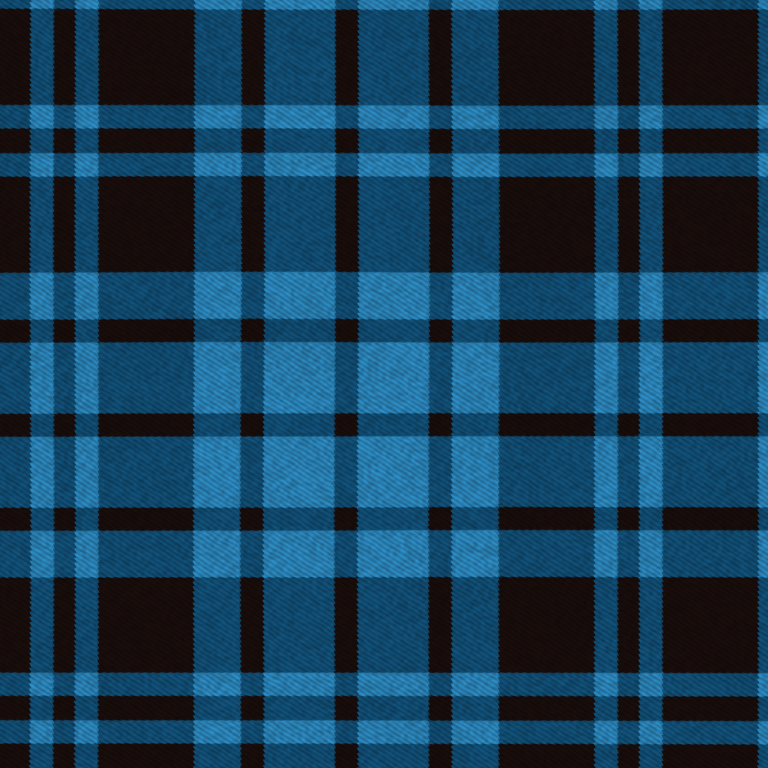
Reproduce this pattern procedurally as a WebGL 2 fragment shader.

```glsl
#version 300 es
precision highp float;
// Blue and black tartan: one mirrored stripe sequence runs across and down,
// and the number of blue stripes crossing at a point picks its colour.
// A fine diagonal twill frays the stripe edges and shades the cloth.

#define PERIOD vec2(0.735, 0.739)   // size of one full sett
#define CENTRE vec2(0.4512, 0.4473) // mirror centre of the sett
#define EDGE_SOFTNESS 0.0013
#define FRAY 0.0011                 // stripe edge shift caused by the twill
#define WANDER 0.0022               // slow bending of the stripes
#define TWILL_FREQ vec2(95.0, 150.0)
#define TWILL_DEPTH 0.10
#define THREAD_FREQ vec2(210.0, 230.0)
#define THREAD_DEPTH 0.20

uniform vec2 u_resolution;
out vec4 fragColor;

const vec3 BLACK = vec3(0.086, 0.047, 0.040);
const vec3 DEEP_BLUE = vec3(0.058, 0.278, 0.418);
const vec3 BRIGHT_BLUE = vec3(0.152, 0.476, 0.665);

float hash(vec2 p) {
    vec3 q = fract(p.xyx * 0.1031);
    q += dot(q, q.yzx + 33.33);
    return fract((q.x + q.y) * q.z);
}

float valueNoise(vec2 p) {
    vec2 cell = floor(p);
    vec2 f = fract(p);
    f = f * f * (3.0 - 2.0 * f);
    float low = mix(hash(cell), hash(cell + vec2(1.0, 0.0)), f.x);
    float high = mix(hash(cell + vec2(0.0, 1.0)), hash(cell + vec2(1.0, 1.0)), f.x);
    return mix(low, high, f.y);
}

// Soft coverage of the interval from a to b
vec2 band(vec2 d, float a, float b, float soft) {
    return smoothstep(a - soft, a + soft, d) * (1.0 - smoothstep(b - soft, b + soft, d));
}

// Blue coverage of the vertical (x) and horizontal (y) stripes
vec2 blueStripes(vec2 p, float soft) {
    vec2 d = abs(fract((p - CENTRE) / PERIOD + 0.5) - 0.5) * PERIOD;
    return band(d, 0.0150, 0.1074, soft)   // broad
         + band(d, 0.1374, 0.1985, soft)   // medium
         + band(d, 0.3232, 0.3535, soft);  // narrow
}

void main() {
    vec2 uv = gl_FragCoord.xy / u_resolution;
    float pixel = 1.0 / min(u_resolution.x, u_resolution.y);

    // Twill ribs fall to the right; they fade out when too fine to resolve
    float ribs = sin(6.28318 * dot(uv, TWILL_FREQ) + 2.0 * valueNoise(uv * 60.0));
    ribs *= 1.0 - smoothstep(0.3, 0.55, pixel * length(TWILL_FREQ));
    float thread = valueNoise(uv * THREAD_FREQ) - 0.5;

    // Stripes, slightly bent and frayed
    vec2 bend = vec2(valueNoise(uv * 3.0 + 7.0), valueNoise(uv * 3.0 + 41.0)) - 0.5;
    vec2 cloth = uv + WANDER * bend + FRAY * vec2(ribs, 0.5 * ribs);
    vec2 blue = blueStripes(cloth, max(EDGE_SOFTNESS, 0.75 * pixel));

    // Crossing colours: none, one or two blue stripes
    float count = blue.x + blue.y;
    vec3 color = mix(BLACK, DEEP_BLUE, min(count, 1.0));
    color = mix(color, BRIGHT_BLUE, max(count - 1.0, 0.0));

    // Thread relief and uneven dye
    float dye = 0.04 * (valueNoise(uv * 9.0) - 0.5);
    color *= 1.0 + TWILL_DEPTH * ribs + THREAD_DEPTH * thread + dye;
    fragColor = vec4(clamp(color, 0.0, 1.0), 1.0);
}
```
